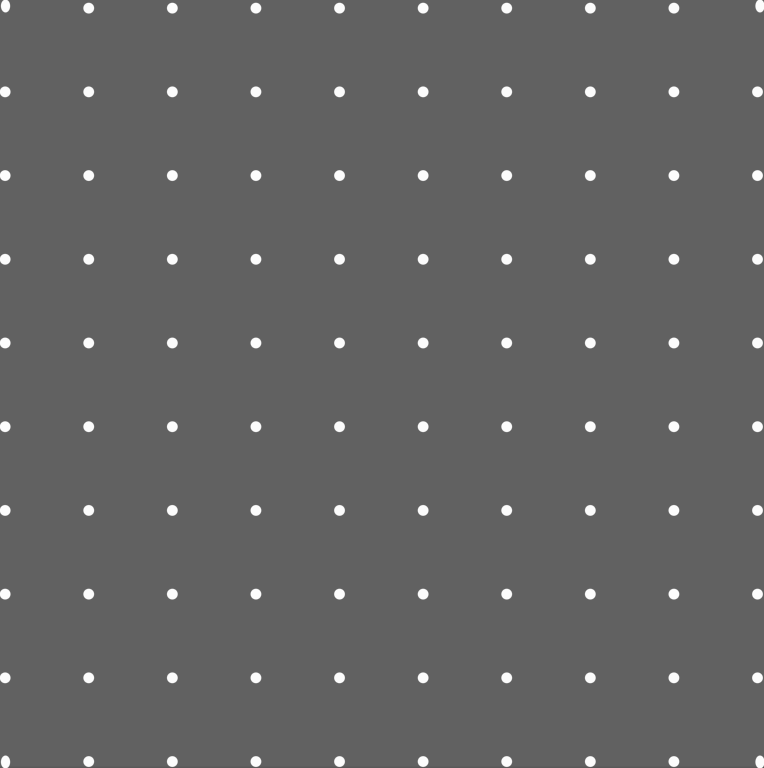
Write a WebGL 1 fragment shader that draws this pattern.

```glsl
precision highp float;
// Sparse polka dots: ten by ten small white discs on flat grey.
// A clamped grid repeat places the discs; the four corner cells
// hold slim upright ellipses pushed slightly towards the corners.

uniform vec2 u_resolution;

// Approximate signed distance to an axis-aligned ellipse.
float ellipseDistance(vec2 p, vec2 radii) {
  float k = length(p / radii);
  float slope = length(p / (radii * radii));
  return k * (k - 1.0) / max(slope, 0.001);
}

void main() {
  float pixel = 1.0 / u_resolution.y;
  vec2 p = gl_FragCoord.xy * pixel;

  // Nearest cell of the 10 x 10 grid
  vec2 spacing = vec2(0.10885, 0.1090);
  vec2 firstDot = vec2(0.0067, 0.0084);
  vec2 cell = clamp(floor((p - firstDot) / spacing + 0.5), 0.0, 9.0);
  float dotDistance = length(p - firstDot - cell * spacing) - 0.0070;

  // Corner cells use ellipses instead of discs
  vec2 atEdge = step(4.4, abs(cell - 4.5));
  vec2 farSide = step(4.5, cell);
  vec2 cornerCenter = mix(vec2(0.0072, 0.0078), vec2(0.9896, 0.9922), farSide);
  float cornerDistance = ellipseDistance(p - cornerCenter, vec2(0.0060, 0.0084));
  float d = mix(dotDistance, cornerDistance, atEdge.x * atEdge.y);

  // Flat grey with a faint shade along the bottom edge
  vec3 color = vec3(0.38) - 0.03 * (1.0 - smoothstep(0.0010, 0.0030, p.y));
  float coverage = 1.0 - smoothstep(-0.75 * pixel, 0.75 * pixel, d);
  gl_FragColor = vec4(mix(color, vec3(0.99), coverage), 1.0);
}
```
